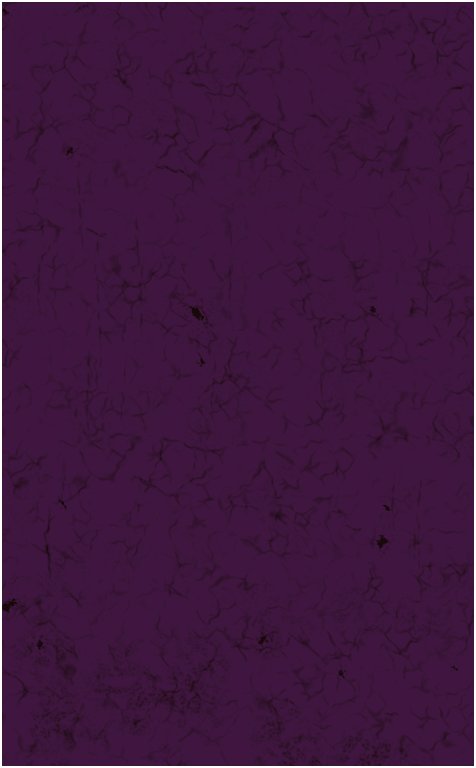
This texture is drawn by a WebGL 2 fragment shader. Its source:

```glsl
#version 300 es
precision highp float;

uniform vec2 u_resolution;
out vec4 fragColor;

// Lengths are fractions of the canvas height
const vec3 PLUM = vec3(0.250, 0.088, 0.252);
const vec3 DIRT = vec3(0.085, 0.030, 0.030);
const vec3 MARGIN = vec3(1.0);
const float MARGIN_WIDTH = 0.0026;
const float CRACK_WIDTH = 0.0026;
const float LARGE_CRACKS = 19.0;
const float SMALL_CRACKS = 41.0;
const float LARGE_STRENGTH = 0.40;
const float SMALL_STRENGTH = 0.34;
const float GRIME_STRENGTH = 0.55;
const float GRIME_HEIGHT = 0.30;
const int SPOTS = 13;
const int SCRATCHES = 17;
const int STREAKS = 20;

vec2 hash2(vec2 p) {
    vec3 q = fract(vec3(p.xyx) * vec3(0.1031, 0.1030, 0.0973));
    q += dot(q, q.yzx + 33.33);
    return fract((q.xx + q.yz) * q.zy);
}

// x: distance to the nearest point, y: gap to the second nearest
vec2 cellular(vec2 p) {
    vec2 cell = floor(p), local = p - cell;
    float first = 9.0, second = 9.0;
    for (int j = -1; j <= 1; j++)
    for (int i = -1; i <= 1; i++) {
        vec2 o = vec2(i, j);
        float d = length(o + hash2(cell + o + 57.0) - local);
        second = min(second, max(first, d));
        first = min(first, d);
    }
    return vec2(first, second - first);
}

// Soft clumps, 1 at their centres
float clumps(vec2 p, float low, float high) {
    float d = 0.6 * cellular(p).x + 0.4 * cellular(p * 2.3 + 7.0).x;
    return 1.0 - smoothstep(low, high, d);
}

float cracks(vec2 p, float scale, float px) {
    float d = cellular(p * scale).y / (2.0 * scale);
    return 1.0 - smoothstep(0.0, max(CRACK_WIDTH, px), d);
}

vec2 warp(vec2 p) {
    vec2 w = sin(p.yx * 43.0 + vec2(0.3, 2.1)) + 0.5 * sin(p.yx * 103.0 + p * 31.0);
    return p + 0.005 * w + 0.0014 * sin(p.yx * 330.0 + p * 140.0);
}

float segment(vec2 p, vec2 halfSpan) {
    float t = clamp(dot(p, halfSpan) / dot(halfSpan, halfSpan), -1.0, 1.0);
    return length(p - halfSpan * t) + 0.0012 * t * t;
}

void main() {
    float px = 1.0 / u_resolution.y;
    vec2 p = gl_FragCoord.xy * px;
    vec2 size = vec2(u_resolution.x * px, 1.0);
    vec2 q = warp(p);
    float grain = 1.0 - smoothstep(0.1, 0.6, cellular(p * 210.0).x);
    float low = 1.0 - smoothstep(0.0, GRIME_HEIGHT, p.y);

    // Broken crack network
    float wear = clumps(p * 7.0 + 3.0, 0.28, 0.62);
    float breaks = clumps(p * 31.0, 0.24, 0.56);
    float dark = LARGE_STRENGTH * cracks(q, LARGE_CRACKS, px) * breaks * (0.45 + 0.55 * wear);
    dark += SMALL_STRENGTH * cracks(q + 5.0, SMALL_CRACKS, px)
        * clumps(p * 23.0 + 11.0, 0.22, 0.5) * (0.25 + 0.75 * wear);

    // Grime, thickest along the bottom
    float grime = clumps(q * 9.0 + 19.0, 0.2, 0.56) * (0.16 + 0.84 * low);
    float clots = clumps(q * 58.0, 0.2, 0.6);
    dark += GRIME_STRENGTH * grime * clots * (0.35 + 0.65 * grain);
    dark += 0.05 * wear * grain;

    // Faint upright streaks
    float ragged = 1.0 - smoothstep(0.2, 0.65, cellular(p * vec2(170.0, 65.0)).x);
    for (int i = 0; i < STREAKS; i++) {
        vec2 a = hash2(vec2(i, 71)), b = hash2(vec2(i, 83));
        vec2 at = size * vec2(0.08 + 0.86 * a.x, 0.22 + 0.52 * a.y);
        vec2 span = vec2(0.004 * (b.y - 0.5), 0.02 + 0.06 * b.x);
        float d = segment(mix(p, q, 0.3) - at, span);
        dark += 0.34 * ragged * (1.0 - smoothstep(0.0, 0.0032, d));
    }

    // Short slanted scratches
    for (int i = 0; i < SCRATCHES; i++) {
        vec2 a = hash2(vec2(i, 13)), b = hash2(vec2(i, 29));
        float angle = 1.1 * (b.x - 0.45);
        vec2 span = (0.007 + 0.018 * b.y * b.y) * vec2(cos(angle), sin(angle));
        float d = segment(q - size * a, span);
        dark += (0.3 + 0.5 * b.y) * (0.4 + 0.6 * grain) * (1.0 - smoothstep(0.0004, 0.0034, d));
    }

    // Dark spots with a dusty halo
    for (int i = 0; i < SPOTS; i++) {
        vec2 a = hash2(vec2(i, 41)), b = hash2(vec2(i, 59));
        float radius = 0.003 + 0.007 * b.x * b.x;
        float d = length((q - size * a) * vec2(1.0, 0.75 + 0.4 * b.y)) + 0.0025 * (0.5 - grain);
        dark += (0.6 + 0.4 * b.x) * (1.0 - smoothstep(radius * 0.55, radius + px, d));
        dark += 0.3 * grain * clots * (1.0 - smoothstep(radius, radius * 3.5, d));
    }

    vec3 colour = mix(PLUM, DIRT, clamp(dark, 0.0, 1.0));

    // Thin pale margin
    vec2 inset = min(p, size - p);
    float inside = smoothstep(-0.5 * px, 0.5 * px, min(inset.x, inset.y) - MARGIN_WIDTH);
    fragColor = vec4(mix(MARGIN, colour, inside), 1.0);
}
```
